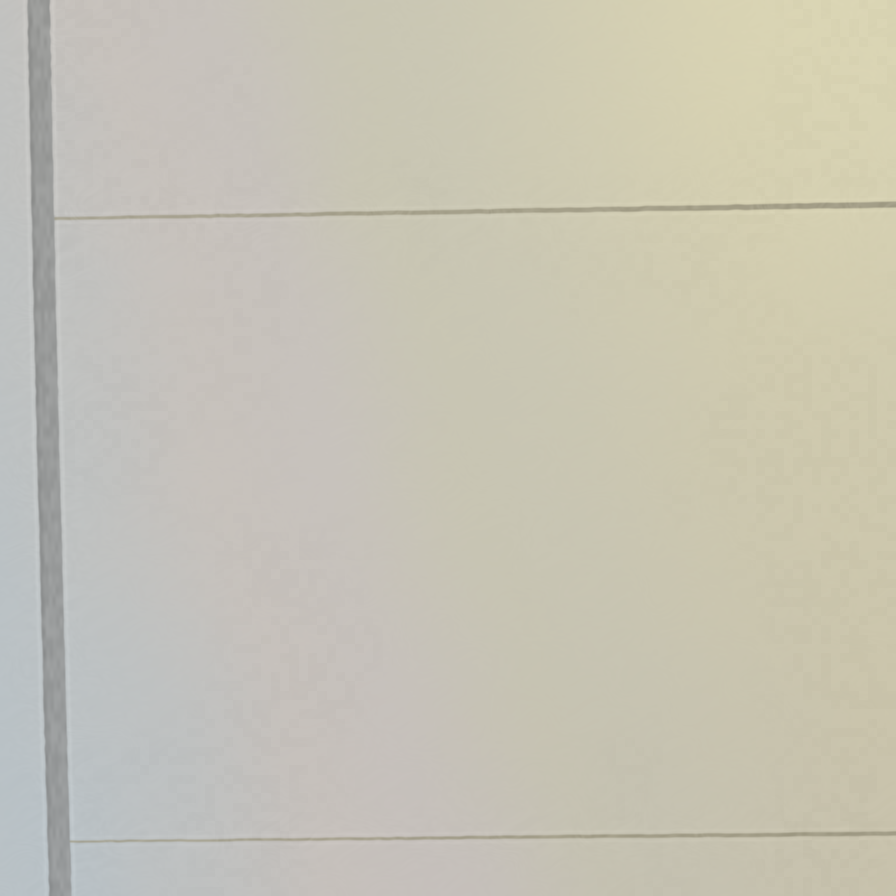
A WebGL 1 fragment shader for this texture:

```glsl
precision highp float;
// Large pale wall panels: one wide, slightly leaning vertical joint at the left
// and thin tilted horizontal joints, lit cool on the left and warm at top right.
// Joints are distance bands; wear is value noise, fine grain and faint blocks.

uniform vec2 u_resolution;

#define ROW_HEIGHT 0.695      // spacing of horizontal joints at the left side
#define ROW_OFFSET 0.060      // height of the lowest joint
#define ROW_TILT 0.0097       // rise of the joints across the canvas
#define ROW_SPREAD 0.007      // extra spacing toward the right
#define POST_X 0.0675         // vertical joint centre at the bottom
#define POST_LEAN 0.0245      // leftward lean toward the top
#define POST_HALF 0.0125      // half width of the vertical joint
#define EDGE_SOFT 0.0014      // softness of joint edges
#define GRAIN 0.018           // strength of surface grain
#define BLOCK_SCALE 96.0      // count of faint square patches across
#define BLOCK_DEPTH 0.010     // darkness of those patches

const vec3 COOL = vec3(0.725, 0.758, 0.775);
const vec3 SILVER = vec3(0.753, 0.760, 0.755);
const vec3 MAUVE = vec3(0.780, 0.760, 0.738);
const vec3 CREAM = vec3(0.782, 0.770, 0.700);
const vec3 SAND = vec3(0.802, 0.780, 0.678);
const vec3 POST_GREY = vec3(0.605, 0.608, 0.600);
const vec3 ROW_GREY = vec3(0.620, 0.600, 0.515);

float hash(vec2 p) {
    vec3 q = fract(vec3(p.xyx) * 0.1031);
    q += dot(q, q.yzx + 33.33);
    return fract((q.x + q.y) * q.z);
}

float noise(vec2 p) {
    vec2 cell = floor(p);
    vec2 f = fract(p);
    f = f * f * (3.0 - 2.0 * f);
    float low = mix(hash(cell), hash(cell + vec2(1.0, 0.0)), f.x);
    float high = mix(hash(cell + vec2(0.0, 1.0)), hash(cell + vec2(1.0)), f.x);
    return mix(low, high, f.y);
}

float fbm(vec2 p) {
    float sum = 0.0;
    float amp = 0.5;
    for (int i = 0; i < 4; i++) {
        sum += amp * noise(p);
        p = p * 2.03 + 17.1;
        amp *= 0.5;
    }
    return sum;
}

// Filled band of given half width around d = 0
float band(float d, float halfWidth, float soft) {
    return 1.0 - smoothstep(halfWidth - soft, halfWidth + soft, abs(d));
}

// Diagonal light gradient from cool to warm, with a glow at top right
vec3 panelColor(vec2 uv) {
    float t = uv.x + 0.3 * (uv.y - 0.5) + 0.10 * (fbm(uv * 5.0) - 0.47);
    vec3 color = mix(COOL, SILVER, smoothstep(-0.10, 0.13, t));
    color = mix(color, MAUVE, smoothstep(0.08, 0.26, t));
    color = mix(color, CREAM, smoothstep(0.34, 0.54, t));
    color = mix(color, SAND, smoothstep(0.55, 0.95, t));
    color -= vec3(0.015, 0.018, 0.008) * smoothstep(0.5, 0.0, uv.y) * uv.x;
    float glow = exp(-7.0 * dot(uv - vec2(0.97, 1.03), uv - vec2(0.97, 1.03)));
    return color + vec3(0.055, 0.057, 0.030) * glow;
}

void main() {
    vec2 uv = gl_FragCoord.xy / u_resolution;
    float soft = max(EDGE_SOFT, 0.75 / min(u_resolution.x, u_resolution.y));

    // Signed distances to the joints
    float postX = POST_X - POST_LEAN * uv.y - 0.006 * uv.y * (1.0 - uv.y);
    float postD = uv.x - postX + 0.0010 * (noise(uv * vec2(20.0, 110.0)) - 0.5);
    float spacing = ROW_HEIGHT + ROW_SPREAD * uv.x;
    float row = (uv.y - ROW_OFFSET - ROW_TILT * uv.x) / spacing;
    float rowIndex = floor(row + 0.5);
    float rowD = (row - rowIndex) * spacing;
    rowD += 0.0008 * (noise(vec2(uv.x * 90.0, rowIndex * 7.0)) - 0.5);
    float rightSide = smoothstep(-soft, soft, postD);

    // Panel surface: faint square patches gathered in diagonal clouds
    vec3 color = panelColor(uv);
    float cloud = smoothstep(0.45, 0.65, fbm(uv * 4.5 + 3.7));
    float patchOn = step(0.55, hash(floor(uv * BLOCK_SCALE)));
    color -= BLOCK_DEPTH * cloud * patchOn * rightSide;

    // Grain, rougher beside the joints and along the left
    float nearPost = exp(-abs(postD) * 28.0);
    float nearRow = exp(-abs(rowD) * 45.0) * rightSide;
    float grain = noise(uv * vec2(150.0, 240.0) + 9.0 * noise(uv * 30.0)) - 0.5;
    color += GRAIN * grain * (0.25 + nearPost + 0.7 * nearRow);

    // Pale rims beside the joints
    float rowHalf = mix(0.0014, 0.0030, uv.x) * mix(0.78, 1.1, rowIndex);
    color += 0.030 * band(abs(postD) - POST_HALF - 0.0035, 0.0012, 0.0025);
    color += 0.018 * rightSide * band(abs(rowD) - rowHalf - 0.0035, 0.0008, 0.0022);

    // Thin horizontal joints, fainter at their left end
    float rowMask = band(rowD, rowHalf, soft) * rightSide;
    color = mix(color, ROW_GREY + 0.05 * grain, rowMask * mix(0.70, 0.95, uv.x));

    // Wide vertical joint with fibrous streaks and a shaded left edge
    float fibre = noise(uv * vec2(260.0, 85.0) + vec2(4.0 * uv.y, 0.0)) - 0.5;
    vec3 post = POST_GREY + vec3(-0.008, 0.0, 0.012) * (1.0 - uv.y) + 0.055 * fibre;
    post -= 0.045 * band(postD + POST_HALF - 0.002, 0.0015, 0.003);
    color = mix(color, post, band(postD, POST_HALF, soft));

    gl_FragColor = vec4(clamp(color, 0.0, 1.0), 1.0);
}
```
